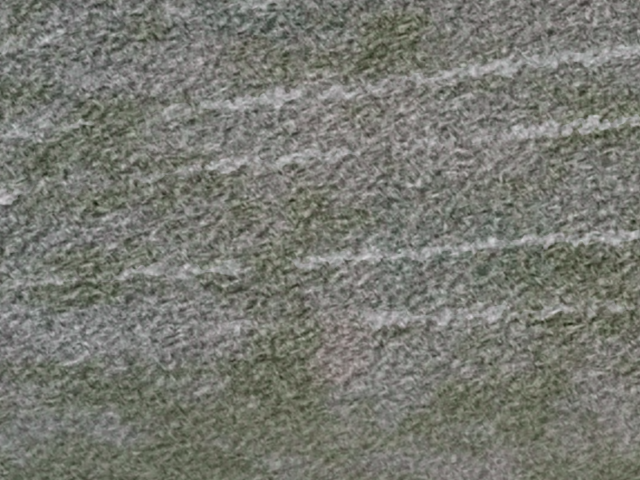
This texture is drawn by a Shadertoy shader. Its source:

```glsl
// Aerial view of a mown meadow: matted grass with pale, ragged rows of cut hay.

const vec3 DRY_GRASS   = vec3(0.495, 0.496, 0.482);
const vec3 OLIVE_GRASS = vec3(0.385, 0.402, 0.318);
const vec3 TEAL_GRASS  = vec3(0.395, 0.440, 0.410);
const vec3 PINK_STRAW  = vec3(0.545, 0.505, 0.495);
const vec3 HAY         = vec3(0.675, 0.675, 0.680);

const float ROW_FAN     = 0.19;   // how much the rows spread to the right
const float ROW_HALF    = 0.0110; // half the thickness of a hay row
const float FIBRE_GAIN  = 0.26;
const float SPECK_GAIN  = 0.15;
const float RELIEF_GAIN = 0.21;

// Row height at the left edge, hay cover at the left and at the right
const int ROW_COUNT = 5;
const vec3 ROWS[ROW_COUNT] = vec3[](
    vec3(0.290, 0.16, 0.58),
    vec3(0.406, 0.52, 0.60),
    vec3(0.600, 0.42, 0.62),
    vec3(0.715, 0.34, 0.85),
    vec3(0.905, 0.42, 0.10));

float hash(vec2 p) {
    vec3 q = fract(p.xyx * 0.1031);
    q += dot(q, q.yzx + 33.33);
    return fract((q.x + q.y) * q.z);
}

float noise(vec2 p) {
    vec2 i = floor(p), f = fract(p);
    f = f * f * (3.0 - 2.0 * f);
    return mix(mix(hash(i), hash(i + vec2(1, 0)), f.x),
               mix(hash(i + vec2(0, 1)), hash(i + vec2(1, 1)), f.x), f.y);
}

float fbm(vec2 p) {
    float sum = 0.0, gain = 0.5;
    for (int i = 0; i < 4; i++) {
        sum += gain * noise(p);
        p = mat2(1.6, 1.2, -1.2, 1.6) * p + 7.3;
        gain *= 0.5;
    }
    return sum / 0.9375;
}

// Noise stretched into short blades along one direction
float fibre(vec2 p, float angle) {
    float c = cos(angle), s = sin(angle);
    return noise(mat2(c, -s, s, c) * p * vec2(92.0, 195.0) + 40.0);
}

// Soft round patch with a ragged border
float patchMask(vec2 p, vec2 centre, vec2 radius) {
    float d = length((p - centre) / radius) + 1.1 * (fbm(p * 14.0) - 0.5);
    return 1.0 - smoothstep(0.45, 1.2, d);
}

// Signed brightness of blades, specks and lit tufts
float grassGrain(vec2 p) {
    float blades = mix(fibre(p, 0.35), fibre(p, 2.3), smoothstep(0.3, 0.7, noise(p * 75.0)));
    float specks = noise(p * 215.0 + 11.0);
    vec2 light = vec2(-0.25, 0.32);
    vec2 tuft = p * vec2(82.0, 104.0) + 2.0 * noise(p * 32.0);
    float relief = noise(tuft - light) - noise(tuft + light);
    return FIBRE_GAIN * (blades - 0.5) + SPECK_GAIN * (specks - 0.5) + RELIEF_GAIN * relief;
}

// x: hay cover, y: shade below the rows
vec2 hayRows(vec2 p) {
    vec2 result = vec2(0.0);
    float ragged = 0.020 * (noise(p * 40.0) - 0.5) + 0.018 * (noise(p * 95.0) - 0.5);
    for (int i = 0; i < ROW_COUNT; i++) {
        vec3 row = ROWS[i];
        float seed = float(i) * 17.0;
        float wander = 0.014 * (fbm(vec2(p.x * 8.0, seed)) - 0.5);
        float d = p.y - row.x * (1.0 + ROW_FAN * p.x) - wander;
        float cover = mix(row.y, row.z, clamp(p.x / 1.333, 0.0, 1.0));
        float clumps = fbm(vec2(p.x * 17.0, seed + 5.0));
        float amount = smoothstep(0.25, 0.68, clumps + cover - 0.45);
        float width = ROW_HALF * (0.6 + 0.5 * amount);
        float body = 1.0 - smoothstep(0.35, 1.35, abs(d + ragged) / width);
        float halo = exp(-d * d / 0.0004);
        float shade = exp(-pow((d + ragged + 0.019) / 0.008, 2.0));
        result = max(result, amount * vec2(max(body, 0.20 * halo), shade));
    }
    return result;
}

void mainImage(out vec4 fragColor, in vec2 fragCoord) {
    vec2 p = fragCoord / iResolution.y;
    vec2 field = vec2(p.x, p.y / (1.0 + ROW_FAN * p.x)); // rows run level here

    // Broad drifts of dry, green and reddish growth
    float foot = 1.0 - smoothstep(0.06, 0.32, p.y);
    float olive = fbm(field * vec2(5.0, 10.0) + 2.0) + 0.12 * foot
                + 0.40 * (fbm(p * 26.0) - 0.5);
    float teal = patchMask(p, vec2(0.93, 0.48), vec2(0.27, 0.13))
               + patchMask(p, vec2(0.58, 0.98), vec2(0.20, 0.09));
    float pink = smoothstep(0.45, 0.75, fbm(field * vec2(4.0, 10.0) + 31.0));
    vec3 color = mix(DRY_GRASS, PINK_STRAW, 0.30 * pink);
    color = mix(color, OLIVE_GRASS, 0.75 * smoothstep(0.38, 0.82, olive));
    color = mix(color, TEAL_GRASS, 0.5 * min(teal, 1.0) * smoothstep(0.3, 0.6, noise(p * 34.0)));
    color = mix(color, PINK_STRAW, 0.65 * patchMask(p, vec2(0.71, 0.265), vec2(0.07, 0.08)));

    // Streaks along the mowing direction, cooler light at the left
    color += 0.06 * (fbm(field * vec2(5.0, 30.0) + 13.0) - 0.5);
    color += vec3(-0.008, 0.0, 0.014) * (1.0 - smoothstep(0.0, 0.7, p.x));
    color -= 0.02 * smoothstep(0.82, 1.0, p.y);

    // Hay rows, then grain over everything, softer at the foot
    vec2 hay = hayRows(p);
    color -= 0.045 * hay.y * (1.0 - hay.x);
    color = mix(color, HAY, 0.85 * hay.x);
    float contrast = mix(1.0, 0.65, foot) * mix(1.0, 0.75, hay.x);
    color += contrast * grassGrain(p) * vec3(1.0, 0.99, 1.01);
    color += 0.025 * (noise(p * 100.0 + 60.0) - 0.5) * vec3(1.0, -0.5, 0.3);

    fragColor = vec4(clamp(color, 0.0, 1.0), 1.0);
}
```
